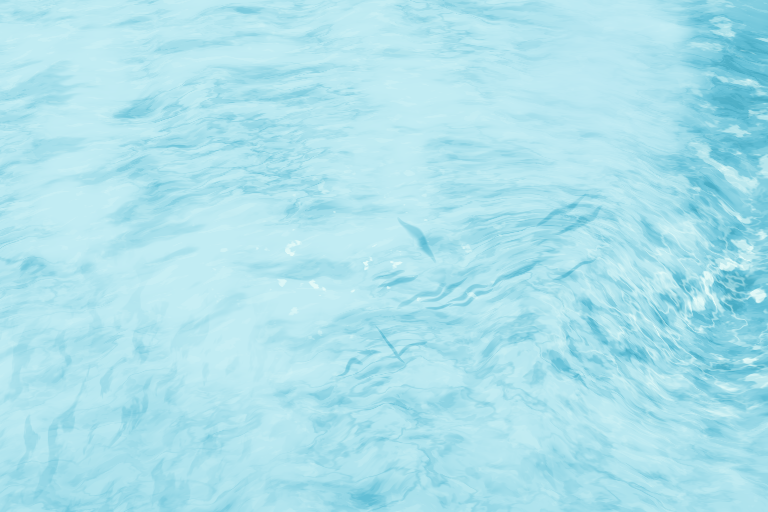
Reproduce this texture procedurally as a WebGL 1 fragment shader.

```glsl
precision highp float;
uniform vec2 u_resolution;

const vec3 PALE = vec3(0.757, 0.925, 0.953);
const vec3 TEAL = vec3(0.39, 0.75, 0.84);
const vec3 DEEP = vec3(0.22, 0.63, 0.73);
const vec3 GLINT = vec3(0.90, 0.985, 0.975);
const vec3 HAZE = vec3(0.74, 0.91, 0.955);
const vec2 SWIRL_CENTER = vec2(1.24, 0.40);
const float SWIRL_TURN = 0.75;
const float SWIRL_RADIUS = 0.24;
const vec2 RIPPLE_SCALE = vec2(5.0, 14.0);
const vec2 FINE_SCALE = vec2(17.0, 44.0);
const vec2 CHOP_SCALE = vec2(13.0, 24.0);
const vec2 STEEP_SCALE = vec2(24.0, 10.0);
const float STEEP_TILT = 0.35;
const float STROKES = 16.0;

vec2 hash2(vec2 p) {
  vec3 a = fract(vec3(p.xyx) * vec3(0.1031, 0.1030, 0.0973));
  a += dot(a, a.yzx + 33.33);
  return fract((a.xx + a.yz) * a.zy);
}

vec2 rotate(vec2 p, float angle) {
  float c = cos(angle), s = sin(angle);
  return vec2(c * p.x - s * p.y, s * p.x + c * p.y);
}

float corner(vec2 cell, vec2 offset, vec2 f) {
  return dot(hash2(cell + offset) * 2.0 - 1.0, f - offset);
}

// Gradient noise, roughly -0.7 to 0.7
float noise(vec2 p) {
  p += 100.0;
  vec2 i = floor(p), f = fract(p);
  vec2 u = f * f * f * (f * (f * 6.0 - 15.0) + 10.0);
  return mix(
    mix(corner(i, vec2(0.0), f), corner(i, vec2(1.0, 0.0), f), u.x),
    mix(corner(i, vec2(0.0, 1.0), f), corner(i, vec2(1.0), f), u.x), u.y);
}

float fbm(vec2 p) {
  float sum = 0.0, gain = 1.0;
  for (int i = 0; i < 4; i++) {
    sum += gain * noise(p);
    p = rotate(p, 0.25) * 2.03 + 17.3;
    gain *= 0.52;
  }
  return sum;
}

// Thin line along the zero contour of a field
float crease(float field, float width) {
  return 1.0 - smoothstep(0.0, width, abs(field));
}

float blob(vec2 p, vec2 center, vec2 radius) {
  vec2 d = (p - center) / radius;
  return exp(-dot(d, d));
}

// Short tapered dark strokes scattered along the rising wave
float strokes(vec2 p) {
  float ink = 0.0;
  for (float i = 0.0; i < STROKES; i++) {
    vec2 a = hash2(vec2(i, 3.7)), b = hash2(vec2(i, 9.1));
    vec2 center = vec2(0.62 + 0.55 * a.x, 0.34 + 0.22 * a.x + 0.22 * (a.y - 0.5));
    float angle = b.x < 0.8 ? 0.25 + 0.45 * b.y : -1.1 + 0.4 * b.y;
    vec2 q = rotate(p - center, -angle);
    float size = 0.025 + 0.05 * b.y;
    float taper = max(1.0 - q.x * q.x / (size * size), 0.0);
    float width = (0.004 + 0.007 * a.y) * (0.3 + 0.7 * taper);
    ink = max(ink, sqrt(taper) * (1.0 - smoothstep(0.3 * width, width, abs(q.y))));
  }
  return ink;
}

void main() {
  vec2 p = gl_FragCoord.xy / u_resolution.y;
  p.x *= 1.5 * u_resolution.y / u_resolution.x;

  // Bent water plane: finer toward the top, rising mid-way, swirling at right
  vec2 fromSwirl = p - SWIRL_CENTER;
  float turn = SWIRL_TURN * exp(-dot(fromSwirl, fromSwirl) / (SWIRL_RADIUS * SWIRL_RADIUS));
  vec2 w = SWIRL_CENTER + rotate(fromSwirl, turn);
  w.y -= 0.13 * sin(2.6 * w.x - 0.6) * (1.0 - 0.6 * p.y);
  w.y *= 0.8 + 0.5 * w.y;
  w += 0.045 * vec2(noise(p * 5.0), noise(p * 6.0 + 31.0));
  w += 0.012 * vec2(noise(p * 17.0), noise(p * 19.0 + 31.0));

  float ripple = fbm(w * RIPPLE_SCALE);
  float fine = fbm(w * FINE_SCALE + ripple * 0.9);
  float chop = fbm(w * CHOP_SCALE + 23.0);
  float patchy = fbm(p * 3.0 + 40.0);
  vec2 s = rotate(p, STEEP_TILT) + 0.025 * noise(p * 14.0);
  float steep = fbm(s * STEEP_SCALE + 70.0);

  // Regions
  float lowerLeft = blob(p, vec2(0.2, 0.17), vec2(0.30, 0.24));
  float swirl = blob(p, vec2(1.33, 0.40), vec2(0.27, 0.24));
  float rim = smoothstep(1.24, 1.48, p.x + 0.14 * patchy + 0.06 * ripple);
  rim *= smoothstep(0.05, 0.35, p.y);
  float haze = blob(p, vec2(1.17, 0.87), vec2(0.17, 0.22));
  float calm = 1.0 - 0.8 * max(haze, 0.8 * lowerLeft);
  float busy = smoothstep(-0.4, 0.35, patchy + 0.7 * ripple);

  // Tone: 0 is pale water, 1 is teal, above that deep
  float tone = 0.085 + 0.17 * patchy + 0.12 * ripple;
  tone += 0.20 * calm * smoothstep(0.10, 0.36, ripple);
  tone += 0.27 * calm * busy * smoothstep(0.06, 0.32, fine);
  tone += 0.24 * calm * busy * smoothstep(0.12, 0.30, chop);
  tone += 0.30 * calm * busy * crease(ripple + 0.2 * fine, 0.07);
  tone += 0.30 * lowerLeft * smoothstep(0.08, 0.28, steep);
  tone += swirl * (0.12 + 0.45 * smoothstep(0.05, 0.30, chop) + 0.25 * smoothstep(0.0, 0.3, fine));
  tone += 0.78 * rim + 0.14 * smoothstep(0.25, 0.0, p.y);
  tone += 0.60 * strokes(p + 0.022 * vec2(noise(p * 20.0), noise(p * 24.0 + 9.0)));
  vec3 color = mix(PALE, TEAL, clamp(tone, 0.0, 1.0));
  color = mix(color, DEEP, 0.6 * smoothstep(0.95, 1.5, tone));

  // Reflected light: bright patches and filaments at right, flecks in the centre
  float web = crease(fbm(w * vec2(9.0, 19.0) + 55.0), 0.10);
  float sheen = smoothstep(0.12, 0.34, -chop);
  float flecks = smoothstep(0.36, 0.5, fbm(p * vec2(20.0, 28.0) + 12.0));
  float center = blob(p, vec2(0.70, 0.49), vec2(0.24, 0.13));
  float shine = web * 0.55 * swirl + sheen * (0.55 * rim + 0.35 * swirl);
  shine += flecks * (0.95 * center + 0.12);
  shine += 0.20 * smoothstep(0.12, 0.36, -fine) * calm;
  color = mix(color, GLINT, clamp(shine, 0.0, 0.95));
  color = mix(color, HAZE, 0.4 * haze);

  gl_FragColor = vec4(color, 1.0);
}
```
